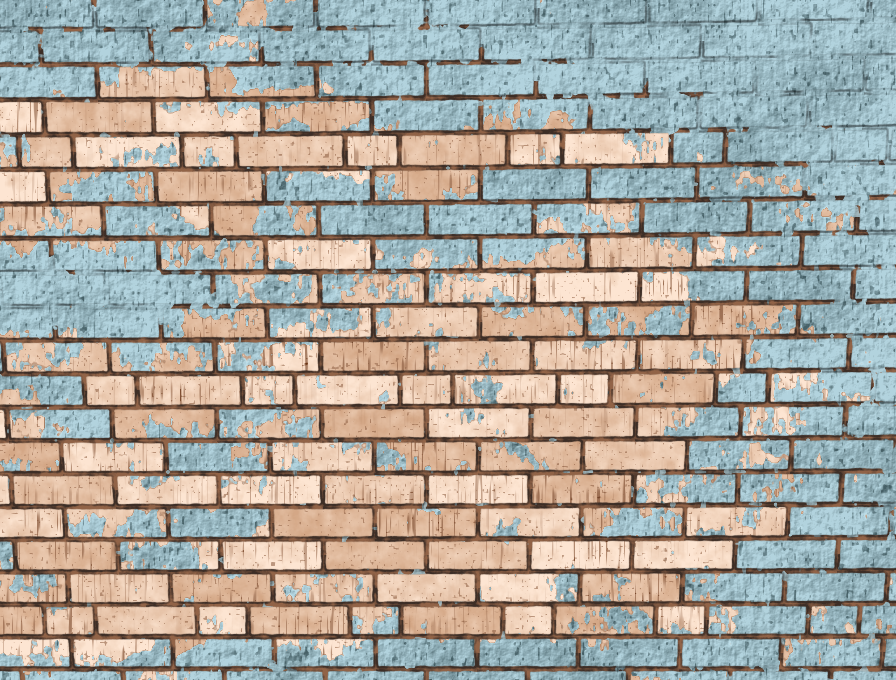
Write a Shadertoy shader that draws this texture.

```glsl
const vec3 PAINT_LIGHT = vec3(0.65, 0.775, 0.815);
const vec3 PAINT_DARK = vec3(0.40, 0.51, 0.54);
const vec3 CREAM = vec3(0.98, 0.88, 0.80);
const vec3 CLAY = vec3(0.86, 0.70, 0.58);
const vec3 RUST = vec3(0.57, 0.39, 0.28);
const vec3 SHADOW = vec3(0.24, 0.18, 0.15);

struct Brick {
    vec2 id;      // column and row
    vec2 offset;  // position relative to the brick centre
    vec2 size;    // cell size including half of each joint
};

float hash(vec2 p) {
    vec3 q = fract(p.xyx * vec3(0.1031, 0.1030, 0.0973));
    q += dot(q, q.yzx + 33.33);
    return fract((q.x + q.y) * q.z);
}

float noise(vec2 p) {
    vec2 i = floor(p), f = fract(p);
    f = f * f * (3.0 - 2.0 * f);
    return mix(mix(hash(i), hash(i + vec2(1, 0)), f.x),
               mix(hash(i + vec2(0, 1)), hash(i + vec2(1, 1)), f.x), f.y);
}

float fbm(vec2 p) {
    float sum = 0.0, amp = 0.53;
    for (int i = 0; i < 4; i++) {
        sum += amp * noise(p);
        p = mat2(1.6, 1.2, -1.2, 1.6) * p + 7.3;
        amp *= 0.5;
    }
    return sum;
}

float blob(vec2 p, vec2 centre, vec2 radius) {
    vec2 q = (p - centre) / radius;
    return exp(-dot(q, q));
}

float roundedBox(vec2 p, vec2 halfSize, float radius) {
    vec2 q = abs(p) - halfSize + radius;
    return length(max(q, 0.0)) + min(max(q.x, q.y), 0.0) - radius;
}

// Running bond in mild perspective; every seventh row alternates headers and stretchers
Brick findBrick(vec2 p) {
    float depth = p.y - 0.017;
    float course = 19.14 * depth + 1.07 * depth * depth + 0.5;
    course += 0.16 * p.x * p.x * (1.0 - p.y);
    float row = floor(course), odd = mod(row, 2.0);
    float pitch = mix(0.163, 0.1485, p.y);
    float s = (p.x - 0.627) / pitch - 0.5 * odd;
    float column = floor(s), along = fract(s), span = 1.0;
    if (mod(row, 7.0) == 4.0) {
        float pair = (s + 0.75) / 1.5;
        along = fract(pair) * 1.5;
        float stretcher = step(0.5, along);
        column = 2.0 * floor(pair) + stretcher;
        along -= 0.5 * stretcher;
        span = 0.5 + 0.5 * stretcher;
    }
    vec2 size = vec2(span * pitch, 1.0 / (19.14 + 2.14 * depth));
    vec2 offset = vec2((along - 0.5 * span) * pitch, (fract(course) - 0.5) * size.y);
    return Brick(vec2(column, row), offset, size);
}

// How thoroughly each area of the wall is still painted
float paintCover(vec2 p) {
    float cover = 0.20;
    cover += 1.15 * blob(p, vec2(1.20, 0.02), vec2(0.54, 0.27));
    cover += 0.78 * blob(p, vec2(0.20, 0.05), vec2(0.55, 0.09));
    cover += 1.00 * blob(p, vec2(0.10, 0.43), vec2(0.32, 0.072));
    cover += 0.38 * blob(p, vec2(0.75, 0.33), vec2(0.40, 0.055));
    cover += 0.35 * blob(p, vec2(0.25, 0.73), vec2(0.15, 0.17));
    cover += 0.70 * blob(p, vec2(1.35, 0.62), vec2(0.25, 0.40));
    cover += 0.30 * blob(p, vec2(1.00, 0.85), vec2(0.25, 0.10));
    cover += 0.62 * blob(p, vec2(0.60, 1.00), vec2(1.00, 0.06));
    return cover - 0.12 * blob(p, vec2(0.66, 0.60), vec2(0.34, 0.20));
}

vec3 paintColor(vec2 p) {
    vec2 light = vec2(-0.0012, -0.0018);
    float relief = fbm((p + light) * 85.0) - fbm(p * 85.0);
    float ridges = noise(p * vec2(330.0, 50.0));
    float tone = 0.9 - 2.8 * relief + 0.5 * (ridges - 0.5);
    tone += 0.9 * (fbm(p * 9.0) - 0.5);
    tone -= 0.9 * smoothstep(0.76, 0.92, noise(p * vec2(260.0, 130.0) + 31.0));
    return mix(PAINT_DARK, PAINT_LIGHT, clamp(tone, -0.5, 1.2));
}

vec3 clayColor(vec2 p, vec2 id) {
    float tone = 0.55 + 1.1 * (hash(id + 17.0) - 0.5) + 1.1 * (fbm(p * 60.0) - 0.5);
    vec3 color = mix(CLAY, CREAM, clamp(tone, -0.25, 1.1));
    float groove = smoothstep(0.68, 0.92, noise(p * vec2(380.0, 26.0) + id * 5.0));
    float pit = smoothstep(0.82, 0.96, noise(p * 290.0));
    return mix(color, RUST, 0.85 * groove * hash(id + 41.0) + 0.6 * pit);
}

void mainImage(out vec4 fragColor, in vec2 fragCoord) {
    vec2 p = vec2(fragCoord.x, iResolution.y - fragCoord.y) / iResolution.y;
    float pixel = 1.0 / iResolution.y;
    Brick brick = findBrick(p);
    float wobble = 0.0026 * (fbm(p * 80.0) - 0.5);
    float edge = roundedBox(brick.offset, 0.5 * brick.size - 0.0037, 0.0025) + wobble;
    float face = 1.0 - smoothstep(-0.7 * pixel, 0.7 * pixel, edge);

    // Flaking paint, broken up by brick on faces and continuous over joints
    float cover = paintCover(p);
    float flakes = fbm(p * vec2(22.0, 28.0) + 3.0 * hash(brick.id)) - 0.5;
    flakes += 0.3 * (noise(p * vec2(190.0, 90.0)) - 0.5);
    float faceLevel = cover - 0.5 + 0.6 * (hash(brick.id + 5.0) - 0.5) + 1.05 * flakes;
    float jointLevel = cover - 0.92 + 0.9 * (fbm(p * 38.0) - 0.5);
    float painted = smoothstep(-0.015, 0.015, faceLevel);
    float lip = smoothstep(-0.045, -0.01, faceLevel) * (1.0 - painted);
    float rim = painted * (1.0 - smoothstep(0.02, 0.06, faceLevel));
    vec3 paint = paintColor(p);

    // Brick face with a shadow under the paint lip
    vec3 clay = mix(clayColor(p, brick.id), RUST, 0.5 * lip);
    vec3 surface = mix(clay, paint + 0.04 * rim, painted);
    surface *= 1.0 - 0.12 * smoothstep(-0.002, 0.0, edge);

    // Mortar, darkest below and to the right of each brick
    float shade = max(step(0.0, brick.offset.y), 0.7 * step(0.0, brick.offset.x));
    shade *= 1.0 - smoothstep(0.0015, 0.005, edge);
    float grime = clamp(0.75 * shade + 2.0 * (fbm(p * 90.0) - 0.42), 0.0, 1.0);
    vec3 joint = mix(RUST, SHADOW, grime);
    float fleck = smoothstep(0.87, 0.91, noise(p * 85.0));
    float coated = max(smoothstep(-0.02, 0.02, jointLevel), 0.8 * fleck);
    float crease = shade * smoothstep(0.35, 0.65, fbm(p * 30.0 + 9.0));
    joint = mix(joint, paint * (0.98 - 0.45 * crease), coated);

    fragColor = vec4(mix(joint, surface, face), 1.0);
}
```
